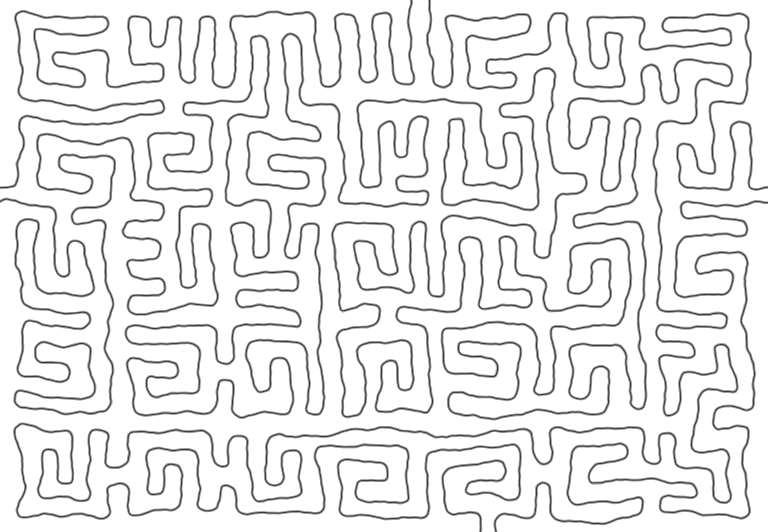
Write a Shadertoy shader that draws this pattern.

```glsl
// Hand-drawn meander: one thin ink line winding around a random tree of spirals and fingers.

#define TILES vec2(7.0, 5.0)        // tiles across and up, each 3 x 3 nodes
#define SPAN vec2(21.6, 15.4)       // canvas size in node steps
#define SPIRAL_SHARE 0.55           // share of tiles that curl into a spiral
#define ROUNDING 14.0               // lower is rounder
#define DRIFT 0.36                  // slow bending of the corridors
#define WOBBLE 0.035                // tremor of the hand
#define WIDTH_VARIATION 0.25        // uneven corridor width
#define LINE_HALF_WIDTH 0.0035      // in canvas heights
#define INK 0.79                    // darkness at the line centre
#define SEED 3.7

float hash(vec2 p) {
    vec3 q = fract(vec3(p.xyx) * 0.1031 + SEED * 0.137);
    q += dot(q, q.yzx + 33.33);
    return fract((q.x + q.y) * q.z);
}

vec2 gradientAt(vec2 cell) {
    float angle = 6.2832 * hash(cell + 71.0);
    return vec2(cos(angle), sin(angle));
}

float gradientNoise(vec2 p) {
    vec2 i = floor(p), f = p - i;
    vec2 u = f * f * f * (f * (f * 6.0 - 15.0) + 10.0);
    vec2 x = vec2(1.0, 0.0), y = vec2(0.0, 1.0);
    float low = mix(dot(gradientAt(i), f), dot(gradientAt(i + x), f - x), u.x);
    float high = mix(dot(gradientAt(i + y), f - y), dot(gradientAt(i + 1.0), f - 1.0), u.x);
    return mix(low, high, u.y);
}

vec2 noisePair(vec2 p) {
    return vec2(gradientNoise(p), gradientNoise(p + 43.7));
}

bool insideGrid(vec2 node) {
    return all(greaterThanEqual(node, vec2(0.0))) && all(lessThan(node, TILES * 3.0));
}

// Links within a tile; mid is the edge midpoint relative to the tile centre
bool linkedInTile(vec2 tile, vec2 mid) {
    // Random mirroring and transposing
    if (hash(tile + 11.0) < 0.5) mid.x = -mid.x;
    if (hash(tile + 23.0) < 0.5) mid.y = -mid.y;
    if (hash(tile + 37.0) < 0.5) mid = mid.yx;

    // Spiral: a ring cut open once and led to the centre
    if (hash(tile + 53.0) < SPIRAL_SHARE) {
        bool ring = max(abs(mid.x), abs(mid.y)) > 0.75;
        bool cut = distance(mid, vec2(-1.0, -0.5)) < 0.1;
        bool inward = distance(mid, vec2(-0.5, 0.0)) < 0.1;
        return inward || (ring && !cut);
    }

    // Fingers: every node leads either right or up
    bool horizontal = abs(fract(mid.x) - 0.5) < 0.1;
    vec2 node = mid - (horizontal ? vec2(0.5, 0.0) : vec2(0.0, 0.5));
    bool goesRight = node.y > 0.5 || (node.x < 0.5 && hash(node + tile * 5.0 + 91.0) < 0.5);
    return horizontal == goesRight;
}

// Is a node joined to its right (or upper) neighbour?
bool linked(vec2 node, vec2 dir) {
    bool horizontal = dir.x > 0.5;
    vec2 next = node + dir;
    // Openings that run off the four sides
    if (!insideGrid(node) || !insideGrid(next)) {
        return horizontal ? node.y == 9.0 : node.x == (node.y < 7.0 ? 13.0 : 11.0);
    }
    vec2 tile = floor((node + 0.5) / 3.0);
    vec2 local = node - tile * 3.0;
    if (tile == floor((next + 0.5) / 3.0)) {
        return linkedInTile(tile, local - 1.0 + 0.5 * dir);
    }
    // Every tile joins its right or upper neighbour in one place
    bool goesRight = tile.y == TILES.y - 1.0
        || (tile.x < TILES.x - 1.0 && hash(tile + 67.0) < 0.5);
    float slot = floor(3.0 * hash(tile + 83.0));
    return goesRight == horizontal && slot == (horizontal ? local.y : local.x);
}

// Signed field, zero midway between the tree and its dual
float meander(vec2 p) {
    vec2 base = floor(p);
    float tree = 1e-6, dual = 1e-6;
    for (int j = -1; j <= 2; j++)
    for (int i = -1; i <= 2; i++)
    for (int k = 0; k < 2; k++) {
        vec2 node = base + vec2(i, j);
        vec2 dir = k == 0 ? vec2(1.0, 0.0) : vec2(0.0, 1.0);
        bool joined = linked(node, dir);
        vec2 axis = joined ? dir : dir.yx;
        vec2 q = p - node - 0.5 * dir;
        q -= axis * clamp(dot(q, axis), -0.5, 0.5);
        float weight = exp(-ROUNDING * length(q));
        if (joined) tree += weight; else dual += weight;
    }
    return log(tree / dual) / ROUNDING;
}

void mainImage(out vec4 fragColor, in vec2 fragCoord) {
    vec2 p = (fragCoord / iResolution.xy - 0.5) * SPAN + TILES * 1.5 - 0.5;

    // Uneven hand
    vec2 bent = p + DRIFT * noisePair(p * 0.45) + WOBBLE * noisePair(p * 4.0);
    float field = meander(bent) + WIDTH_VARIATION * gradientNoise(p * 0.8 + 19.0);

    // Distance to the line in canvas heights
    float slope = length(vec2(dFdx(field), dFdy(field))) * iResolution.y;
    float d = abs(field) / max(slope, 1e-3);
    float ink = INK * clamp(1.0 - d / LINE_HALF_WIDTH, 0.0, 1.0);
    fragColor = vec4(vec3(1.0 - ink), 1.0);
}
```
